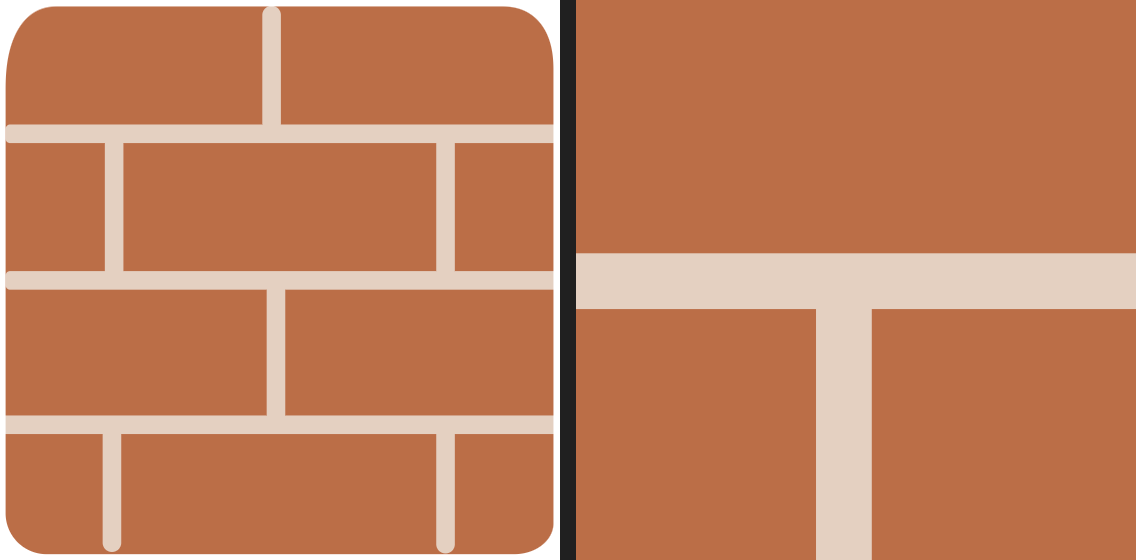
Left: the whole. Right: its middle third, enlarged.
Write a WebGL 1 fragment shader that draws this pattern.

```glsl
precision highp float;

// A flat brick tile with softly rounded, uneven corners on white.
// Four courses in running bond: rounded mortar strips are distance functions
// placed by loops, with slight hand-drawn drift between the courses.

uniform vec2 u_resolution;

const vec3 PAPER = vec3(1.0);
const vec3 BRICK = vec3(0.735, 0.43, 0.28);
const vec3 MORTAR = vec3(0.895, 0.815, 0.757);
const vec2 TILE_MIN = vec2(0.0100, 0.0104);
const vec2 TILE_MAX = vec2(0.9883, 0.9885);
const float HALF_JOINT = 0.0166;

// Coverage of a shape from its signed distance.
float coverage(float dist, float pixel) {
  return clamp(0.5 - dist / pixel, 0.0, 1.0);
}

float roundedBox(vec2 p, vec2 lower, vec2 upper, float radius) {
  vec2 q = abs(p - 0.5 * (lower + upper)) - 0.5 * (upper - lower) + radius;
  return length(max(q, 0.0)) + min(max(q.x, q.y), 0.0) - radius;
}

// Vertical strip with semicircular ends; bottom and top are the cap centres.
float verticalCapsule(vec2 p, float x, float bottom, float top, float radius) {
  return length(p - vec2(x, clamp(p.y, bottom, top))) - radius;
}

// Box whose corners are superelliptic arcs of differing size.
float tileDistance(vec2 p) {
  bool right = p.x > 0.5;
  bool upper = p.y > 0.5;
  vec2 topArc = right ? vec2(0.094, 0.115) : vec2(0.094, 0.150);
  vec2 bottomArc = right ? vec2(0.070, 0.055) : vec2(0.073, 0.073);
  vec2 arc = upper ? topArc : bottomArc;
  float power = upper ? 2.35 : 2.0;
  vec2 inset = min(p - TILE_MIN, TILE_MAX - p);
  vec2 q = max((arc - inset) / arc, 0.00001);
  float radial = pow(pow(q.x, power) + pow(q.y, power), 1.0 / power);
  return (radial - 1.0) * min(arc.x, arc.y);
}

// Height of a horizontal joint, counted upwards; the middle one sits low.
float bedHeight(float bed) {
  return 0.2415 + 0.2598 * bed - 0.002 * mod(bed, 2.0);
}

float bedJoints(vec2 p) {
  float dist = 1.0;
  for (int i = 0; i < 3; i++) {
    float bed = float(i);
    float y = bedHeight(bed);
    // The lowest bed runs off the tile; the others have softened left ends.
    float start = i == 0 ? -0.05 : TILE_MIN.x;
    vec2 lower = vec2(start, y - HALF_JOINT);
    vec2 upper = vec2(1.05, y + HALF_JOINT);
    dist = min(dist, roundedBox(p, lower, upper, 0.008));
  }
  return dist;
}

float uprightJoints(vec2 p) {
  float dist = 1.0;
  for (int i = 0; i < 4; i++) {
    float course = float(i);
    float evenX = 0.1999 + 0.00195 * course;
    float oddX = 0.4967 - 0.0039 * course;
    float firstX = mix(evenX, oddX, mod(course, 2.0));
    float pitch = 0.5957 - 0.00195 * course;
    float top = i == 3 ? 0.973 : bedHeight(course);
    for (int j = 0; j < 2; j++) {
      float column = float(j);
      float bottom = i == 0 ? 0.0309 - 0.0026 * column : bedHeight(course - 1.0);
      float x = firstX + pitch * column;
      dist = min(dist, verticalCapsule(p, x, bottom, top, HALF_JOINT));
    }
  }
  return dist;
}

void main() {
  vec2 p = gl_FragCoord.xy / u_resolution;
  float pixel = 1.0 / min(u_resolution.x, u_resolution.y);

  float joints = min(bedJoints(p), uprightJoints(p));
  vec3 wall = mix(BRICK, MORTAR, coverage(joints, pixel));
  vec3 color = mix(PAPER, wall, coverage(tileDistance(p), pixel));
  gl_FragColor = vec4(color, 1.0);
}
```
